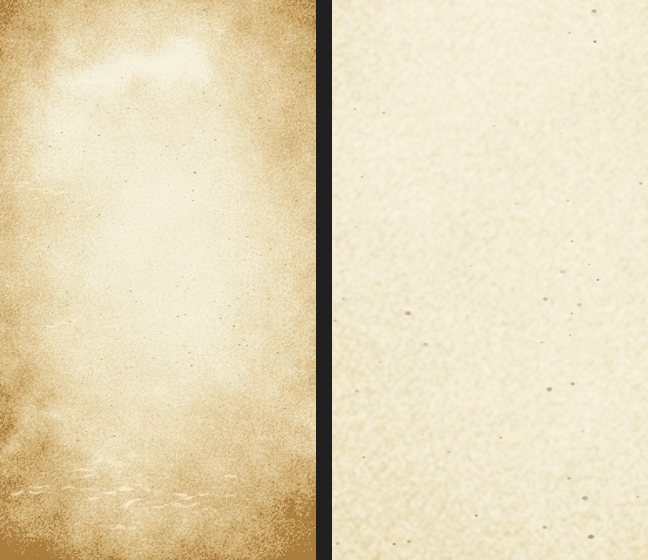
Left: the whole. Right: its middle third, enlarged.
This texture is drawn by a Shadertoy shader. Its source:

```glsl
// Old parchment: a pale glow that darkens to tan and brown at the borders,
// mottled with layered gradient noise and a fine fibrous grain, then
// marked with small dark specks and clusters of broken, pale scratches.

vec2 hash2(vec2 p) {
    vec3 q = fract(p.xyx * vec3(0.1031, 0.1030, 0.0973));
    q += dot(q, q.yzx + 33.33);
    return fract((q.xx + q.yz) * q.zy);
}

// Gradient noise, roughly -0.7 to 0.7
float gradNoise(vec2 p) {
    vec2 i = floor(p), f = fract(p);
    vec2 u = f * f * f * (f * (f * 6.0 - 15.0) + 10.0);
    vec4 d;
    for (int k = 0; k < 4; k++) {
        vec2 corner = vec2(k & 1, k >> 1);
        float a = 6.2832 * hash2(i + corner + 71.0).x;
        d[k] = dot(vec2(cos(a), sin(a)), f - corner);
    }
    return mix(mix(d.x, d.y, u.x), mix(d.z, d.w, u.x), u.y);
}

float fbm(vec2 p) {
    float sum = 0.0, amp = 1.0;
    for (int i = 0; i < 5; i++) {
        sum += amp * gradNoise(p);
        p = mat2(1.6, 1.2, -1.2, 1.6) * p + 17.3;
        amp *= 0.6;
    }
    return sum;
}

// Soft elliptical blob
float blob(vec2 p, vec2 center, vec2 size) {
    vec2 q = (p - center) / size;
    return exp(-dot(q, q));
}

// Age 0 is cream, 5 is brown
vec3 paperColor(float age) {
    vec3 ramp[7] = vec3[7](
        vec3(0.97, 0.95, 0.87), vec3(0.95, 0.92, 0.82), vec3(0.92, 0.87, 0.72),
        vec3(0.89, 0.80, 0.62), vec3(0.84, 0.73, 0.51), vec3(0.79, 0.65, 0.41),
        vec3(0.67, 0.49, 0.24));
    float t = clamp(age + 1.0, 0.0, 5.999);
    int i = int(t);
    return mix(ramp[i], ramp[i + 1], fract(t));
}

// Sparse dark flecks, one per chosen cell
float specks(vec2 p, float cells, float px) {
    vec2 id = floor(p * cells);
    vec2 h = hash2(id + cells), pos = hash2(id + 211.0);
    vec2 d = (fract(p * cells) - 0.2 - 0.6 * pos) / cells;
    float radius = 0.0008 + 0.0016 * h.y * h.y;
    float dotMask = 1.0 - smoothstep(radius - px, radius + px, length(d * vec2(0.8, 1.1)));
    return dotMask * step(h.x, 0.10) * (0.25 + 0.5 * pos.x);
}

// Short wavering strokes gathered around a few worn places
float scratches(vec2 p, float px) {
    vec2 worn[5] = vec2[5](vec2(0.25, 1.19), vec2(0.27, 0.25),
        vec2(0.34, 0.74), vec2(0.66, 0.20), vec2(0.27, 0.18));
    vec2 w = p + 0.016 * vec2(gradNoise(p * 24.0), gradNoise(p * 19.0 + 40.0));
    float broken = smoothstep(-0.3, 0.15, gradNoise(p * vec2(28.0, 50.0)));
    float sum = 0.0;
    for (int i = 0; i < 40; i++) {
        vec2 h = hash2(vec2(i, 5) * 7.31), g = hash2(vec2(i, 47) * 3.17);
        vec2 d = w - worn[i % 5] - (h - 0.5) * vec2(0.42, 0.17);
        d.y -= d.x * (g.x - 0.4) * 0.5;
        float halfLength = 0.025 + 0.065 * g.y;
        float taper = 1.0 - smoothstep(0.5, 1.0, abs(d.x) / halfLength);
        float width = 0.0015 + 0.0035 * h.x * taper;
        float line = 1.0 - smoothstep(width - 0.3 * px, width + px, abs(d.y));
        sum = max(sum, line * taper * (0.45 + 0.55 * g.x));
    }
    return sum * (0.1 + 0.9 * broken);
}

void mainImage(out vec4 fragColor, in vec2 fragCoord) {
    vec2 uv = fragCoord / iResolution.xy;
    vec2 p = fragCoord / iResolution.x;
    float px = 1.0 / iResolution.x;

    // Central glow and browned borders
    vec2 q = (uv - vec2(0.52, 0.58)) / 0.62;
    float r2 = dot(q, q);
    float age = -0.35 + 4.1 * r2;
    age += 0.8 * exp(-uv.y * 28.0) + 0.6 * exp((uv.y - 1.0) * 30.0);

    // Bleached clouds and stained patches with ragged outlines
    vec2 w = uv + 0.10 * vec2(fbm(p * 3.0), fbm(p * 3.0 + 31.0));
    age -= 1.6 * blob(w, vec2(0.15, 0.79), vec2(0.13, 0.11));
    age -= 1.4 * blob(w, vec2(0.30, 0.90), vec2(0.20, 0.04));
    age -= 1.6 * blob(w, vec2(0.58, 0.92), vec2(0.17, 0.06));
    age -= 1.2 * blob(w, vec2(0.08, 0.20), vec2(0.25, 0.03));
    age -= 1.4 * blob(w, vec2(0.97, 0.28), vec2(0.09, 0.10));
    age += 0.9 * blob(w, vec2(0.85, 0.87), vec2(0.17, 0.10));
    age += 1.0 * blob(w, vec2(0.02, 0.31), vec2(0.18, 0.05));
    age += 0.6 * blob(w, vec2(0.68, 0.20), vec2(0.24, 0.06));

    // Mottling, stronger where the paper is darker
    float wear = 0.35 + 0.75 * min(r2, 1.0);
    age += 1.2 * wear * fbm(p * 4.0 + 9.0);
    age += 0.7 * wear * fbm(p * 18.0);

    // Fine grain with short fibres along both diagonals
    vec2 bend = p + 0.006 * gradNoise(p * 45.0);
    vec2 diagonal = vec2(bend.x + bend.y, bend.x - bend.y);
    float grain = gradNoise(diagonal * vec2(60.0, 115.0));
    grain += 0.7 * gradNoise(diagonal.yx * vec2(55.0, 105.0) + 57.0);
    grain += 1.0 * gradNoise(p * 190.0 + 13.0);
    age += (0.5 + 0.85 * wear) * grain;

    // Scratches expose pale paper, specks lie on top
    vec3 color = paperColor(age);
    color = mix(color, vec3(0.98, 0.94, 0.82), 0.85 * scratches(p, px));
    float fleck = max(specks(p, 24.0, px), specks(p + 3.7, 41.0, px) * 0.6);
    color = mix(color, vec3(0.50, 0.34, 0.17), fleck);
    fragColor = vec4(color, 1.0);
}
```
